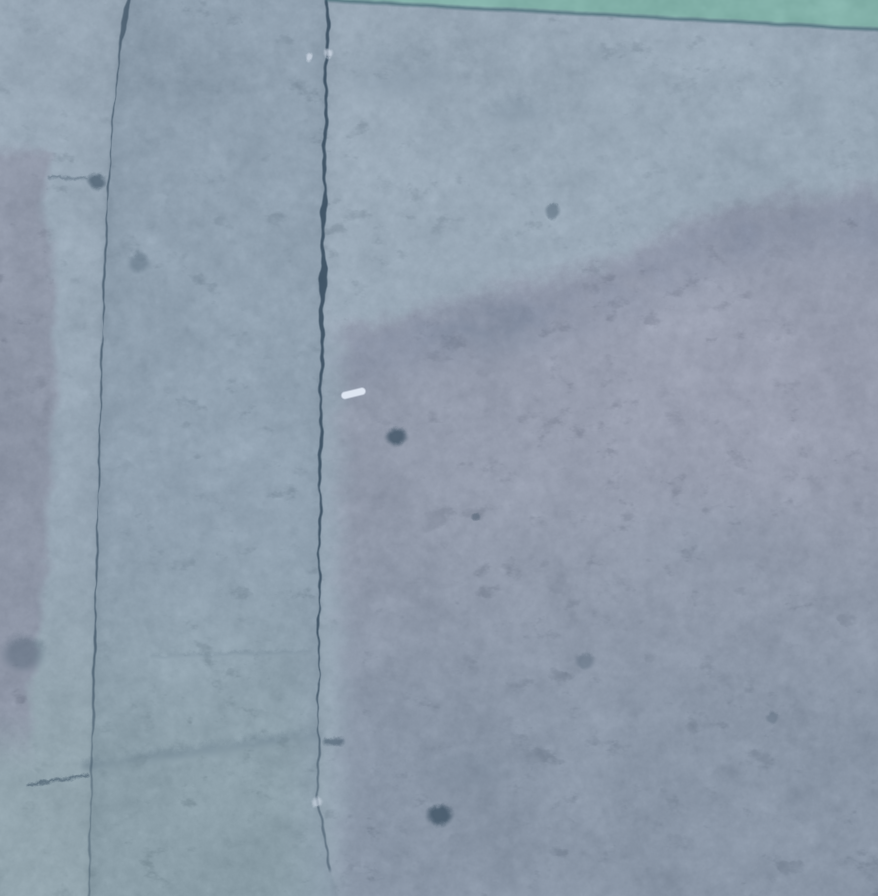
Write a WebGL 2 fragment shader that draws this texture.

```glsl
#version 300 es
precision highp float;
// Weathered concrete slabs with two upright cracks, damp stains, spots and a green strip.
uniform vec2 u_resolution;
out vec4 fragColor;

const vec3 PALE = vec3(.597, .658, .714);
const vec3 STAIN = vec3(.575, .607, .671);
const vec3 MIDDLE = vec3(.557, .622, .682);
const vec3 GREEN = vec3(.51, .69, .66);
const vec3 INK = vec3(.22, .3, .37);
const vec3 WHITE = vec3(.87, .9, .95);

// Spots and smears: center, radius, strength
const vec4 SPOTS[9] = vec4[](
  vec4(.491, .09, .011, .72), vec4(.443, .513, .01, .72), vec4(.652, .262, .009, .28),
  vec4(.618, .764, .007, .38), vec4(.109, .798, .009, .6), vec4(.156, .707, .011, .28),
  vec4(.026, .271, .02, .32), vec4(.531, .423, .004, .35), vec4(.862, .199, .006, .25));
const vec4 SMEARS[6] = vec4[](
  vec4(.44, .92, .04, .15), vec4(.582, .876, .024, .15), vec4(.685, .94, .02, .12),
  vec4(.52, .14, .03, .12), vec4(.8, .4, .07, .08), vec4(.547, .635, .05, .12));

vec3 hash3(vec2 cell) {
  vec3 q = fract(cell.xyx * vec3(.1031, .103, .0973));
  q += dot(q, q.yxz + 33.33);
  return fract((q.xxy + q.yzz) * q.zyx);
}

// Cellular noise: one signed soft bump per cell
float bumps(vec2 p) {
  vec2 cell = floor(p), f = p - cell;
  float sum = 0.;
  for (int n = 0; n < 9; n++) {
    vec2 o = vec2(n % 3, n / 3) - 1.;
    vec3 h = hash3(cell + o + 100.);
    vec2 d = o + h.xy - f;
    float k = max(0., 1. - dot(d, d));
    sum += (h.z * 2. - 1.) * k * k;
  }
  return sum;
}

float layers(vec2 p) {
  float sum = 0., amp = .55;
  for (int i = 0; i < 4; i++) {
    sum += amp * bumps(p);
    p = mat2(1.6, 1.2, -1.2, 1.6) * p + 7.3;
    amp *= .6;
  }
  return sum;
}

// Fades from 1 to 0 as x passes the edge
float below(float x, float edge, float soft) {
  return 1. - smoothstep(edge - soft, edge + soft, x);
}

float blot(vec2 p, vec2 center, vec2 radius, float blur) {
  return below(length((p - center) / radius), 1., blur);
}

float stroke(vec2 p, vec2 a, vec2 b, float width, float soft) {
  vec2 d = b - a;
  float t = clamp(dot(p - a, d) / dot(d, d), 0., 1.);
  return below(length(p - a - d * t), width, soft);
}

float bell(float x, float center, float width) {
  float t = (x - center) / width;
  return exp(-t * t);
}

float wiggle(float y) {
  return .001 * sin(y * 71.) + .0006 * sin(y * 163. + 1.) + .0004 * sin(y * 347.);
}

void main() {
  vec2 p = gl_FragCoord.xy / u_resolution * vec2(.98, 1);
  float soft = max(.0014, .8 / u_resolution.y);
  float broad = layers(p * 9.);
  float mid = layers(p * vec2(28, 36) + 4.);
  float fine = layers(p * 115. + 9.);
  vec2 q = p + .003 * vec2(mid, fine);

  // Signed distances to the cracks
  float left = p.x - .099 - .024 * p.y - .02 * pow(p.y, 8.) - .6 * wiggle(p.y);
  float right = p.x - .355 - .011 * p.y * p.y - .2 * max(.1 - p.y, 0.) - wiggle(p.y + .3);

  // Slabs
  float between = below(-left, 0., .004) * below(right, 0., .004);
  vec3 color = mix(PALE, MIDDLE, between * .85);
  color -= vec3(.018, .008, .028) * below(p.y, .28, .18) * below(p.x, .35, .05);

  // Damp stains
  float top = .633 + .24 * (p.x - .378) + .035 * smoothstep(.66, .84, p.x)
            - .025 * smoothstep(.84, .98, p.x);
  float rightStain = below(q.y - .014 * mid, top, .017) * smoothstep(.36, .4, q.x + .008 * mid);
  float edge = .036 + .024 * smoothstep(.15, .6, p.y) - .008 * smoothstep(.64, .78, p.y);
  float leftStain = below(q.x - .012 * mid, edge, .008)
                  * smoothstep(.13, .22, p.y) * below(q.y - .012 * mid, .83, .015);
  color = mix(color, STAIN, max(rightStain, leftStain)) - .022 * leftStain;
  color -= vec3(.045, .04, .032) * rightStain * bell(p.y, top - .035, .035) * (.7 + .8 * mid);
  color -= vec3(.038, .022, .022) * rightStain * below(p.y, .3, .18);
  color += vec3(.022, .012, .014) * blot(p, vec2(.88, .57), vec2(.28, .13), .9);

  // Mottling, grain and soft flecks
  color += .024 * broad + .022 * mid + .021 * fine;
  float flecks = smoothstep(.25, 1., layers(p * vec2(45, 65) + 31.));
  color -= .06 * flecks * (.35 + .65 * smoothstep(-.2, .3, broad));

  // Smears, spots and short seams
  float smear = .22 * stroke(q, vec2(.1, .147), vec2(.354, .18), .006, .006)
              + .15 * stroke(q, vec2(.17, .268), vec2(.345, .273), .002, .003);
  for (int i = 0; i < 6; i++)
    smear += SMEARS[i].w * blot(q, SMEARS[i].xy, SMEARS[i].z * vec2(1.2, .6), .8);
  color = mix(color, INK + .08, smear * (.75 + .8 * mid));
  float dark = .5 * stroke(q, vec2(.365, .172), vec2(.38, .172), .004, .003);
  dark = max(dark, .35 * stroke(q, vec2(.055, .802), vec2(.11, .799), .0015, .002));
  dark = max(dark, .55 * stroke(q, vec2(.029, .124), vec2(.099, .135), .0015, .002));
  for (int i = 0; i < 9; i++)
    dark = max(dark, SPOTS[i].w * blot(q, SPOTS[i].xy, SPOTS[i].z * vec2(1.1, .9), .45));

  // Upright cracks, wider where chipped, broken by the grain
  float rightWidth = .001 + .0007 * smoothstep(.3, .7, p.y) + .0012 * mid
                   + .003 * bell(p.y, .687, .018) + .002 * bell(p.y, .766, .014);
  float leftWidth = .0008 + .003 * bell(p.y, .98, .022) + .001 * mid;
  float wear = smoothstep(.1, .3, p.y);
  dark = max(dark, below(-p.y, -.028, .004) * mix(.5, .88, wear) * below(abs(right), rightWidth, soft));
  dark = max(dark, mix(.4, .68, wear) * below(abs(left), leftWidth, soft));
  color -= .03 * (exp(-abs(right) * 160.) + exp(-abs(left) * 160.));
  color = mix(color, INK, dark);

  // Green strip and its shadowed lip
  float strip = p.y - .967 - .0535 * (.979 - p.x) + .001 * mid;
  float beyond = smoothstep(.36, .368, p.x);
  color = mix(color, GREEN + .04 * mid, beyond * smoothstep(-.003, .005, strip));
  color = mix(color, INK + vec3(0, .06, .04), .6 * beyond * below(abs(strip), .0018, .0025));

  // White flakes
  float white = stroke(p, vec2(.385, .5587), vec2(.404, .5633), .004, soft);
  white = max(white, .6 * blot(q, vec2(.346, .936), vec2(.003, .005), .5));
  white = max(white, .6 * blot(q, vec2(.366, .941), vec2(.005), .5));
  white = max(white, .5 * blot(q, vec2(.355, .105), vec2(.005), .5));
  fragColor = vec4(mix(color, WHITE, white), 1);
}
```
